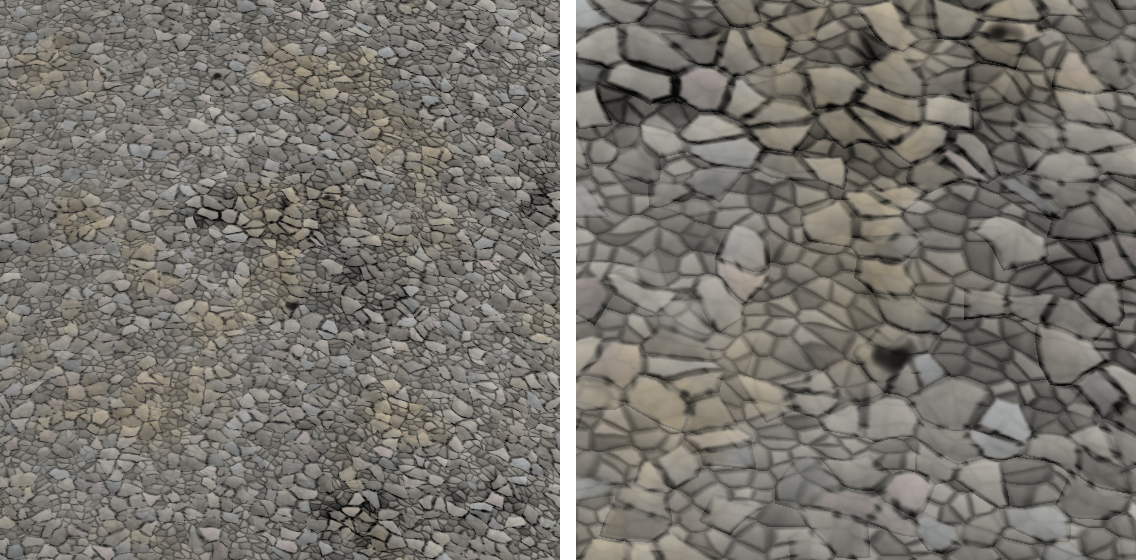
Left: the whole. Right: its middle third, enlarged.
This texture is drawn by a three.js fragment shader. Its source:

```glsl
// Weathered asphalt: flattened grey stone chips in fine grit, with dark worn patches and pits.
varying vec2 vUv;

const vec3 GREY = vec3(1.02, 1.0, 0.955);
const vec3 OCHRE = vec3(1.10, 1.0, 0.81);
const vec3 ROSE = vec3(1.07, 0.98, 0.94);
const vec3 SLATE = vec3(0.97, 1.0, 1.02);

float hash(vec2 p) {
  return fract(sin(dot(p, vec2(127.1, 311.7))) * 43758.5453);
}

vec2 hash2(vec2 p) {
  return vec2(hash(p), hash(p + 37.2));
}

float noise(vec2 p) {
  vec2 i = floor(p);
  vec2 f = fract(p);
  f = f * f * (3.0 - 2.0 * f);
  float low = mix(hash(i), hash(i + vec2(1.0, 0.0)), f.x);
  float high = mix(hash(i + vec2(0.0, 1.0)), hash(i + 1.0), f.x);
  return mix(low, high, f.y);
}

float fbm(vec2 p) {
  float sum = 0.0;
  float gain = 0.5;
  for (int i = 0; i < 4; i++) {
    sum += gain * noise(p);
    p = p * 2.03 + 17.1;
    gain *= 0.5;
  }
  return sum / 0.9375;
}

// Voronoi chips: x = distance to the border, y = chip id, zw = offset from the chip centre.
vec4 chips(vec2 p) {
  vec2 cell = floor(p);
  vec2 nearest = vec2(0.0);
  vec2 nearestCell = cell;
  float best = 9.0;
  for (int y = -1; y <= 1; y++) {
    for (int x = -1; x <= 1; x++) {
      vec2 c = cell + vec2(float(x), float(y));
      vec2 d = c + hash2(c) - p;
      if (dot(d, d) < best) {
        best = dot(d, d);
        nearest = d;
        nearestCell = c;
      }
    }
  }
  float border = 1.0;
  for (int y = -2; y <= 2; y++) {
    for (int x = -2; x <= 2; x++) {
      vec2 c = nearestCell + vec2(float(x), float(y));
      vec2 d = c + hash2(c) - p;
      vec2 gap = d - nearest;
      if (dot(gap, gap) > 0.0001) {
        border = min(border, dot(0.5 * (d + nearest), normalize(gap)));
      }
    }
  }
  return vec4(border, hash(nearestCell + 71.7), -nearest);
}

// Ground coordinates: slightly tilted, with smaller chips towards the top.
vec2 ground(vec2 uv) {
  vec2 p = vec2((uv.x - 0.5) * (1.0 + 0.28 * uv.y), uv.y * (1.0 + 0.14 * uv.y));
  p += 0.012 * (vec2(noise(uv * 34.0), noise(uv * 34.0 + 50.0)) - 0.5);
  float tilt = 0.24 + 0.2 * (uv.x - 0.5);
  return vec2(p.x * cos(tilt) - p.y * sin(tilt), p.x * sin(tilt) + p.y * cos(tilt));
}

// Scattered ragged patches where the binder shows.
float wornPatches(vec2 uv) {
  float worn = 0.0;
  for (int i = 0; i < 7; i++) {
    float k = float(i);
    vec2 centre = vec2(sqrt(hash(vec2(k, 3.1))), 0.65 * hash(vec2(k, 8.4)));
    float radius = mix(0.03, 0.085, hash(vec2(k, 5.7)));
    vec2 d = (uv - centre) / (radius * vec2(1.25, 0.85));
    worn += exp(-dot(d, d));
  }
  return clamp(worn, 0.0, 1.0) * smoothstep(0.25, 0.65, fbm(uv * 26.0));
}

// Small black holes with uneven rims.
float pits(vec2 uv) {
  float depth = 0.0;
  for (int i = 0; i < 3; i++) {
    vec2 centre = 0.1 + 0.8 * hash2(vec2(float(i), 21.3));
    float d = length((uv - centre) * vec2(0.75, 1.1)) + 0.009 * (noise(uv * 90.0) - 0.5);
    depth = max(depth, 1.0 - smoothstep(0.004, 0.011, d));
  }
  return depth;
}

void main() {
  vec2 p = ground(vUv);
  vec4 grit = chips(p * vec2(58.0, 88.0) + 9.0);
  vec4 stone = chips(p * vec2(33.0, 47.0));
  float worn = wornPatches(vUv);
  float rough = fbm(vUv * 75.0);

  // Grit bed
  float gritTop = smoothstep(0.0, 0.24, grit.x + 0.14 * (rough - 0.5));
  float bed = mix(0.33, 0.40 + 0.17 * grit.y, gritTop) + 0.10 * grit.w;

  // Larger stones, lit from above, with a dark seam that is deeper below
  float exposed = smoothstep(0.25, 0.5, stone.y);
  float edge = stone.x + 0.13 * (rough - 0.5);
  float seam = (1.0 - smoothstep(0.0, 0.13, edge)) * exposed;
  float top = smoothstep(0.04, 0.17, edge) * exposed;
  float face = 0.43 + 0.19 * fract(stone.y * 13.7) + 0.14 * stone.w;
  float tone = mix(bed, face, 0.85 * top);
  tone -= seam * (0.10 - 0.12 * stone.w);

  // Broad light, grain and wear
  float contrast = mix(0.95, 1.2, smoothstep(0.1, 0.9, vUv.x));
  tone = 0.475 + (tone - 0.455) * contrast;
  tone += 0.09 * (fbm(vUv * 5.0) - 0.5) + 0.12 * (rough - 0.5);
  tone -= worn * mix(0.25, 0.04, top);
  tone = mix(tone, 0.06, 0.9 * pits(vUv));

  // Mineral tints
  float kind = fract(stone.y * 41.3);
  vec3 tint = mix(GREY, SLATE, 0.7 * smoothstep(0.65, 0.8, kind) * top);
  tint = mix(tint, ROSE, 0.6 * smoothstep(0.86, 0.92, kind) * top);
  float ochre = smoothstep(0.52, 0.75, fbm(vUv * 8.0 + 31.0));
  tint = mix(tint, OCHRE, ochre * (0.35 + 0.4 * top * grit.y));
  gl_FragColor = vec4(clamp(tone, 0.03, 0.78) * tint, 1.0);
}
```
